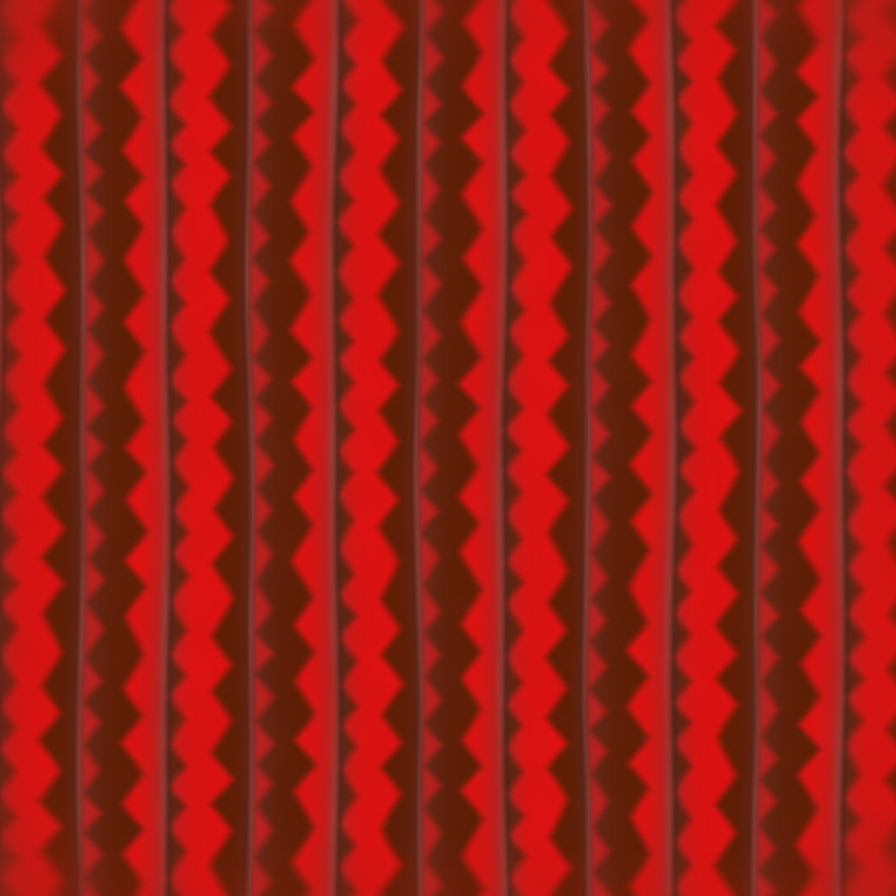
Give the GLSL for this pattern, as a Shadertoy shader.

```glsl
// Soft red and brown vertical stripes with sawtooth edges and pale wavering seams.

const float REPEATS = 5.31;        // stripe pairs across the canvas
const float SEAM_OFFSET = 0.0911;  // canvas x of the first thin seam
const float BIG_TEETH = 15.0;      // wide-band teeth down the canvas
const float SMALL_TEETH = 19.5;    // seam teeth down the canvas
const float BIG_DEPTH = 0.060;     // tooth half depths, in stripe periods
const float SMALL_DEPTH = 0.050;
const float SOFTNESS = 0.046;      // edge blur, in stripe periods
const float SEAM_BLUR = 0.026;     // blur of the straight seam edges
const float WAVER = 0.0032;        // sideways drift, in canvas units
const float TAU = 6.2831853;

const vec3 RED = vec3(0.855, 0.072, 0.068);
const vec3 DULL_RED = vec3(0.70, 0.135, 0.125);
const vec3 BROWN = vec3(0.370, 0.118, 0.020);
const vec3 GREY_BROWN = vec3(0.39, 0.15, 0.09);
const vec3 WORN_RED = vec3(0.64, 0.12, 0.085);
const vec3 SEAM_PALE = vec3(0.56, 0.26, 0.24);
const vec3 SEAM_DARK = vec3(0.28, 0.12, 0.08);

float hash(float n) {
    return fract(sin(n * 127.1) * 4375.85);
}

// Layered sines, roughly -1 to 1
float drift(float y, float seed) {
    float phase = TAU * hash(seed);
    return 0.6 * sin(y * 8.0 + phase) + 0.4 * sin(y * 19.0 + phase * 2.3);
}

// Rounded triangle wave from -1 to 1 with uneven spacing and depth
float teeth(float y, float count, float seed) {
    float t = y * count + hash(seed + 3.7) + 0.13 * drift(y * 2.3, seed);
    float triangle = 4.0 * abs(fract(t) - 0.5) - 1.0;
    float wave = mix(triangle, cos(TAU * t), 0.25);
    return wave * (0.95 + 0.12 * drift(y * 3.1, seed + 9.2));
}

// Soft step: 0 left of the edge, 1 right of it
float pastEdge(float x, float edge, float blur) {
    return smoothstep(edge - blur, edge + blur, x);
}

float line(float x, float center, float width) {
    float d = (x - center) / width;
    return exp(-d * d);
}

// One period: thin seam, small teeth, brown band, red band, wide seam, red band
vec3 stripe(float x, float y, float column, float blur, float seamBlur) {
    float seed = column * 7.0 + 11.0;
    float smallRed = 0.072 + SMALL_DEPTH * teeth(y, SMALL_TEETH, seed);
    float redStart = 0.310 + BIG_DEPTH * teeth(y, BIG_TEETH, seed + 1.0);
    float smallBrown = 0.567 + SMALL_DEPTH * teeth(y, SMALL_TEETH, seed + 2.0);
    float redEnd = 0.826 + BIG_DEPTH * teeth(y, BIG_TEETH, seed + 3.0);

    // Colours dull towards the seams
    float nearSeam = line(x, 0.03, 0.12) + line(x, 0.50, 0.10);
    vec3 red = mix(RED, DULL_RED, min(nearSeam, 1.0));
    vec3 brown = mix(BROWN, GREY_BROWN, min(nearSeam + line(x, 1.0, 0.06), 1.0));

    float toothRed = pastEdge(x, 0.015, seamBlur) * (1.0 - pastEdge(x, smallRed, blur));
    float leftRed = pastEdge(x, redStart, blur) * (1.0 - pastEdge(x, 0.498, seamBlur));
    float rightRed = pastEdge(x, smallBrown, blur) * (1.0 - pastEdge(x, redEnd, blur));
    return mix(brown, red, clamp(toothRed + leftRed + rightRed, 0.0, 1.0));
}

// Pale threads with a dark shadow beside them
vec3 addSeams(vec3 color, float x, float y, float column) {
    float strength = 0.56 + 0.2 * drift(y * 1.7, column + 31.0);
    float wrapped = x - step(0.5, x);
    color = mix(color, SEAM_DARK, 0.35 * line(wrapped, -0.027, 0.016));
    color = mix(color, SEAM_DARK, 0.55 * line(x, 0.521, 0.019));
    color = mix(color, SEAM_PALE, strength * line(wrapped, 0.0, 0.019));
    return mix(color, SEAM_PALE, strength * line(x, 0.487, 0.027));
}

void mainImage(out vec4 fragColor, in vec2 fragCoord) {
    vec2 uv = fragCoord / iResolution.xy;

    // Cloth bends continuously across neighbouring stripes
    float bend = 0.65 * sin(uv.y * 7.0 + uv.x * 9.0)
               + 0.35 * sin(uv.y * 17.0 - uv.x * 13.0);
    float across = (uv.x - SEAM_OFFSET + WAVER * bend) * REPEATS;
    float column = floor(across);
    float x = fract(across);

    // Blur and fading grow towards the corners and outer margins
    vec2 fromCenter = abs(uv - 0.5) * 2.0;
    float corner = smoothstep(0.72, 1.0, fromCenter.x)
                 * smoothstep(0.72, 1.0, fromCenter.y);
    float margin = smoothstep(0.85, 1.0, max(fromCenter.x, fromCenter.y));
    float pixel = REPEATS / iResolution.x;
    float blur = max(SOFTNESS * (1.0 + 0.8 * corner + 0.25 * margin), pixel);

    vec3 color = stripe(x, uv.y, column, blur, max(SEAM_BLUR, pixel));
    color = addSeams(color, x, uv.y, column);

    // Faint mottling and worn edges
    float mottle = sin(uv.x * 41.0 + 2.0 * sin(uv.y * 23.0))
                 * sin(uv.y * 37.0 + 2.0 * sin(uv.x * 19.0));
    color *= 1.0 + 0.015 * mottle;
    color = mix(color, WORN_RED, 0.45 * corner + 0.15 * margin);
    fragColor = vec4(color, 1.0);
}
```
